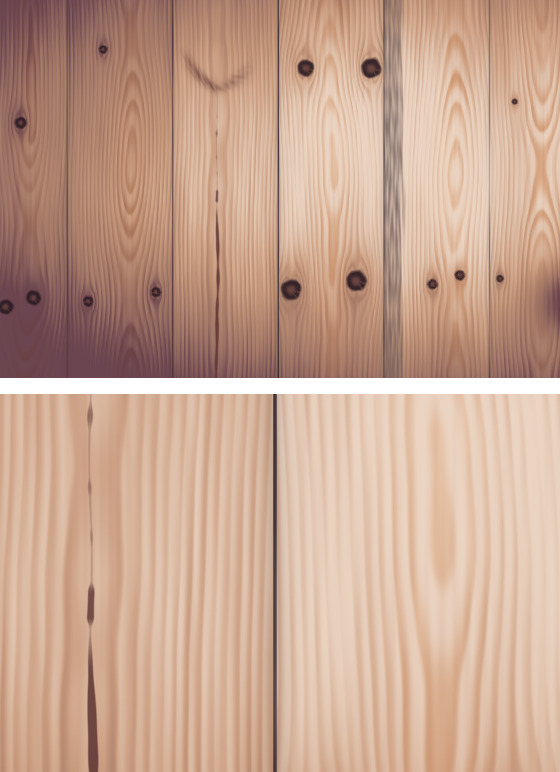
Top, the full canvas; bottom, a detail of the centre.
A WebGL 1 fragment shader for this texture:

```glsl
precision highp float;
// Six upright pine boards with knots, a bark-filled crack and a blue-stained edge.
// Growth rings are contours of distance from a buried pith, bent round the knots
// like flow round a cylinder; one tone value then picks the wood colour.
uniform vec2 u_resolution;

const float BOARD_WIDTH = 0.1885; // share of canvas width
const float FIRST_SEAM = 0.12;
const float SEAM_HALF = 0.005; // in board widths, as are all sizes below
const float RING_COUNT = 28.0;
const float GRAIN_DEPTH = 0.17;
const float FIBRE_DEPTH = 0.10;
const float STAIN_WIDTH = 0.19;
const float LIGHT_PEAK = 0.95;
const vec2 LIGHT_FALL = vec2(1.3, 2.1);
const vec2 LIGHT_CENTRE = vec2(0.68, 0.57);
const vec3 WOOD_DARK = vec3(0.42, 0.27, 0.31);
const vec3 WOOD_MID = vec3(0.67, 0.50, 0.42);
const vec3 WOOD_WARM = vec3(0.79, 0.61, 0.495);
const vec3 WOOD_PALE = vec3(0.92, 0.83, 0.76);
const vec3 KNOT_BLACK = vec3(0.16, 0.10, 0.13);
const vec3 KNOT_BROWN = vec3(0.38, 0.24, 0.23);
const vec3 BARK = vec3(0.36, 0.20, 0.19);
const vec3 STAIN = vec3(0.47, 0.39, 0.37);
const vec3 SEAM = vec3(0.22, 0.16, 0.20);

vec2 gradient(vec2 cell) {
  float a = 6.2832 * fract(sin(dot(cell, vec2(127.1, 311.7))) * 4375.85);
  return vec2(cos(a), sin(a));
}

float noise(vec2 p) {
  vec2 i = floor(p), f = fract(p), e = vec2(1.0, 0.0);
  vec2 s = f * f * f * (f * (f * 6.0 - 15.0) + 10.0);
  float low = mix(dot(gradient(i), f), dot(gradient(i + e), f - e), s.x);
  float high = mix(dot(gradient(i + e.yx), f - e.yx), dot(gradient(i + 1.0), f - 1.0), s.x);
  return mix(low, high, s.y);
}

// Pith position, knot spread, knot radius, knot count
vec4 boardTraits(float id) {
  if (id < 0.5) return vec4(0.63, 0.13, 0.065, 3.0);
  if (id < 1.5) return vec4(0.60, 0.32, 0.046, 3.0);
  if (id < 2.5) return vec4(0.42, 0.0, 0.0, 0.0);
  if (id < 3.5) return vec4(0.51, 0.31, 0.092, 4.0);
  if (id < 4.5) return vec4(0.67, 0.13, 0.046, 2.0);
  return vec4(0.50, 0.32, 0.032, 3.0);
}

vec3 woodColour(float tone) {
  vec3 c = mix(WOOD_DARK, WOOD_MID, smoothstep(-0.1, 0.45, tone));
  c = mix(c, WOOD_WARM, smoothstep(0.36, 0.68, tone));
  return mix(c, WOOD_PALE, smoothstep(0.56, 1.02, tone));
}

// Bark crack and feathered branch scar; x is measured from the pith
vec3 addScar(vec3 c, float x, float y, float v, float px) {
  float cx = x + 0.02 * noise(vec2(0.5, y * 2.0));
  float dashes = smoothstep(-0.15, 0.3, noise(vec2(3.3, y * 8.0)));
  float upper = smoothstep(0.42, 0.46, v), right = step(0.0, x);
  float width = mix(0.013, 0.003 + 0.009 * dashes, upper) * (1.0 + 0.8 * noise(vec2(1.7, y * 7.0)));
  float crack = 1.0 - smoothstep(width - px, width + px, abs(cx));
  crack *= (1.0 - smoothstep(0.76, 0.8, v)) * mix(0.85, 0.25 + 0.55 * dashes, upper);
  c = mix(c, BARK, crack);
  float reach = abs(x) / 0.4;
  float lift = v - 0.765 - mix(0.11, 0.07, right) * pow(reach, 1.3);
  float across = lift / (0.012 + 0.018 * reach);
  float feather = exp(-across * across) * (1.0 - smoothstep(0.45, 1.0, reach));
  feather *= 0.65 + 0.5 * noise(vec2(x * 25.0 + lift * 60.0, lift * 50.0));
  return mix(c, BARK, feather * mix(0.75, 0.45, right));
}

void main() {
  float px = 1.0 / (BOARD_WIDTH * u_resolution.x);
  float height = u_resolution.y * px;
  vec2 uv = gl_FragCoord.xy / u_resolution;
  float across = (uv.x - FIRST_SEAM) / BOARD_WIDTH + 1.0;
  float id = floor(across);
  vec2 q = vec2(fract(across), uv.y * height);
  vec4 board = boardTraits(id);

  // Knots: a lower and an upper pair about the pith
  float bend = 0.0, halo = 0.0, nearest = 100.0, radius = 1.0;
  vec2 offset = vec2(1.0, 0.0);
  for (int i = 0; i < 4; i++) {
    float n = float(i), row = floor(n / 2.0), side = mod(n, 2.0) * 2.0 - 1.0;
    if (n >= board.w) break;
    float level = mix(0.2 + 0.015 * id + 0.012 * side, 0.77 + 0.1 * sin(-1.25 - 3.6 * id), row);
    vec2 d = q - vec2(board.x + side * board.y + mix(-0.08, 0.06, row), level * height);
    float r = board.z * (1.05 + row * (0.08 * side - 0.12));
    float dist = length(d) / r + 0.15 * noise(d / r * 1.2 + n + id * 5.3);
    vec2 s = d * vec2(1.0, 0.55) / r;
    bend += 1.5 * d.x / (dot(s, s) + 0.3);
    halo += exp(-0.45 * dot(s, s));
    if (dist < nearest) { nearest = dist; offset = d; radius = r; }
  }

  // Growth rings: long arches at the pith, straight lines beside it
  float straight = step(board.w, 0.5);
  float x = q.x - board.x;
  float ringX = x - bend + 0.05 * noise(vec2(id * 3.7 + 0.4, q.y * 0.6));
  float depth = 0.15 + 0.22 * (1.0 - straight) * noise(vec2(id * 7.3 + 0.5, q.y * 0.6 + 0.3))
    + 0.012 * noise(vec2(id + 0.3, q.y * 3.0));
  float rings = RING_COUNT * length(vec2(ringX, depth)) + 0.3 * noise(q * vec2(5.0, 0.8) + id * 9.0);
  float phase = fract(rings);
  float grain = smoothstep(0.15, 0.75, phase) * (1.0 - smoothstep(0.75, 1.0, phase));
  grain *= 0.75 + 0.9 * noise(vec2(rings * 0.4, id * 4.1 + q.y * 0.3));
  float fibre = noise(vec2(q.x * 38.0, q.y * 1.5) + id * 17.0);

  // Light, board shade and wear make one tone
  vec2 away = uv - LIGHT_CENTRE;
  vec2 blot = (uv - vec2(1.0, 0.21)) / vec2(0.05, 0.09);
  float tone = LIGHT_PEAK - dot(away * away, LIGHT_FALL) - 0.55 * exp(-dot(blot, blot));
  tone += 0.08 * sin((id - 2.5) * 1.0472) + 0.14 * noise(q * vec2(2.5, 0.5) + id * 6.0);
  tone += FIBRE_DEPTH * fibre - GRAIN_DEPTH * grain - 0.24 * min(halo, 1.2);
  vec3 colour = woodColour(tone);
  float pith = exp(-40.0 * x * x) * (1.0 - straight);
  colour *= mix(vec3(1.0), vec3(1.0, 0.93, 0.85), pith * grain);

  // Blue stain along the left edge of the fifth board
  float stain = step(abs(id - 4.0), 0.5) * (1.0 - smoothstep(0.75, 1.05, q.x / STAIN_WIDTH + 0.3 * fibre));
  stain *= 0.55 + 0.6 * noise(vec2(q.x * 45.0, q.y * 4.0 + 8.0));
  colour = mix(colour, STAIN, stain);
  if (straight > 0.5) colour = addScar(colour, x, q.y, uv.y, px);

  // Knot faces: brown heart with rays, black rim
  float soft = px / radius;
  float rays = smoothstep(0.1, 0.45, noise(normalize(offset + 0.0001) * 2.6 + id));
  vec3 face = mix(KNOT_BROWN, KNOT_BLACK, smoothstep(0.1, 0.7, nearest) * (1.0 - 0.5 * rays));
  colour = mix(colour, face, 0.9 - 0.9 * smoothstep(0.9 - soft, 1.08 + soft, nearest));

  // Seams, deepest near the middle of the wall
  float seamId = floor(across + 0.5), gap = abs(across - seamId);
  float strength = 1.0 / (1.0 + abs(seamId - 2.8)) + 0.25 * noise(vec2(seamId + 0.5, q.y * 2.0));
  colour *= 1.0 - 0.15 * strength * exp(-gap / 0.03);
  float seam = 1.0 - smoothstep(SEAM_HALF - 0.5 * px, SEAM_HALF + 0.8 * px, gap);
  gl_FragColor = vec4(mix(colour, SEAM, min(strength + 0.05, 0.9) * seam), 1.0);
}
```
